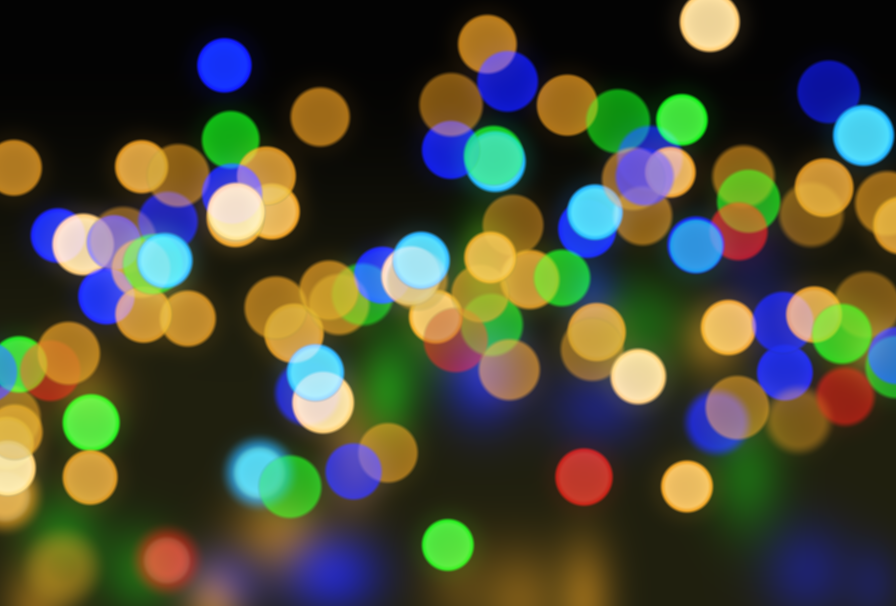
Reproduce this background procedurally as a Shadertoy shader.

```glsl
// Integer hash: three uniform values per index and seed
vec3 hash3(int index, int seed) {
    uvec3 v = uvec3(index, seed, index + 7 * seed) * 1664525u + 1013904223u;
    v.x += v.y * v.z; v.y += v.z * v.x; v.z += v.x * v.y;
    v ^= v >> 16u;
    v.x += v.y * v.z; v.y += v.z * v.x; v.z += v.x * v.y;
    return vec3(v >> 8u) / 16777216.0;
}

// Light colours, split by their share of the lamps
vec3 lampColor(float pick) {
    if (pick < 0.46) return vec3(0.86, 0.56, 0.10);  // amber
    if (pick < 0.63) return vec3(0.05, 0.86, 0.08);  // green
    if (pick < 0.82) return vec3(0.05, 0.09, 0.96);  // blue
    if (pick < 0.88) return vec3(0.10, 0.68, 1.00);  // cyan
    if (pick < 0.95) return vec3(0.74, 0.06, 0.05);  // red
    return vec3(1.00, 0.78, 0.42);                   // cream
}

// Screen blend that also hides a part of what lies behind
vec3 addLight(vec3 base, vec3 light, float cover) {
    return 1.0 - (1.0 - base * (1.0 - cover)) * (1.0 - clamp(light, 0.0, 1.0));
}

// Dark night air, faintly lit towards the ground
vec3 nightSky(float height) {
    return mix(vec3(0.12, 0.12, 0.055), vec3(0.012, 0.011, 0.01),
               smoothstep(0.35, 0.92, height));
}

// Wide, upright smears of light, strongest near the ground
vec3 addGroundGlows(vec3 color, vec2 p, float aspect) {
    for (int i = 0; i < 26; i++) {
        vec3 place = hash3(i, 3), look = hash3(i, 4);
        float height = 0.6 * place.y * place.y;
        vec2 center = vec2(aspect * fract(float(i) * 0.618 + 0.1 * place.x), height);
        vec2 offset = (p - center) / vec2(0.045 + 0.04 * look.x, 0.05 + 0.06 * look.y);
        float glow = exp(-dot(offset, offset)) * mix(0.2, 0.75, look.z);
        // Only amber, green and blue spread this far
        vec3 tint = lampColor(mix(0.24, 0.82, fract(float(i) * 0.57 + 0.2)));
        color = addLight(color, tint * glow, 0.4 * glow);
    }
    return color;
}

vec3 addLamps(vec3 color, vec2 p, float aspect) {
    for (int i = 0; i < 106; i++) {
        vec3 place = hash3(i, 1), look = hash3(i, 2);

        // Even spread across, dense band through the middle, rising to the right
        float across = fract(float(i) * 0.7549 + 0.05 * place.z);
        float height = 0.52 + 0.47 * (place.x + place.y - 1.0) + 0.16 * (across - 0.5);
        vec2 center = vec2(mix(-0.03, aspect + 0.03, across), height);

        float pick = fract(float(i) * 0.5698 + 0.13);
        vec3 tint = lampColor(pick);
        bool amber = pick < 0.46;
        bool bright = pick > 0.95 || (pick > 0.82 && pick < 0.88);
        float power = bright ? 1.0 : mix(amber ? 0.52 : 0.66, 1.08, look.x);
        float radius = mix(0.053, 0.044, look.x) + 0.006 * (look.y - 0.5);

        // Dim lamps and those near the ground are softer
        float blur = 0.0034 + 0.006 * (1.08 - power) * look.z;
        blur += 0.02 * step(0.6, look.z) * (1.0 - smoothstep(0.15, 0.4, height));

        // Flat core that pales with power, inside a saturated rim
        float dist = length(p - center);
        float mask = 1.0 - smoothstep(radius - blur, radius + blur, dist);
        float t = min(dist / radius, 1.0);
        float paleness = bright ? 0.6 : (amber ? 0.4 : 0.22) * look.x * look.x * look.x;
        vec3 paleTint = pick < 0.63 || pick > 0.88 ? vec3(1.0, 0.96, 0.78) : vec3(0.42, 1.0, 1.0);
        if (pick > 0.63 && pick < 0.82) paleTint = vec3(0.15, 0.55, 1.0);
        vec3 core = mix(tint, paleTint, paleness * (1.0 - smoothstep(0.78, 0.98, t)));
        float shade = 0.93 + 0.12 * t * t * t;

        // Faint halo outside the rim
        float outside = max(dist - radius, 0.0) / 0.022;
        float halo = 0.08 * exp(-outside * outside) * (1.0 - mask);

        vec3 light = power * (core * shade * mask + tint * halo);
        color = addLight(color, light, 0.4 * power * mask);
    }
    return color;
}

void mainImage(out vec4 fragColor, in vec2 fragCoord) {
    vec2 p = fragCoord / iResolution.y;
    float aspect = iResolution.x / iResolution.y;
    vec3 color = nightSky(p.y);
    color = addGroundGlows(color, p, aspect);
    color = addLamps(color, p, aspect);
    fragColor = vec4(color, 1.0);
}
```
